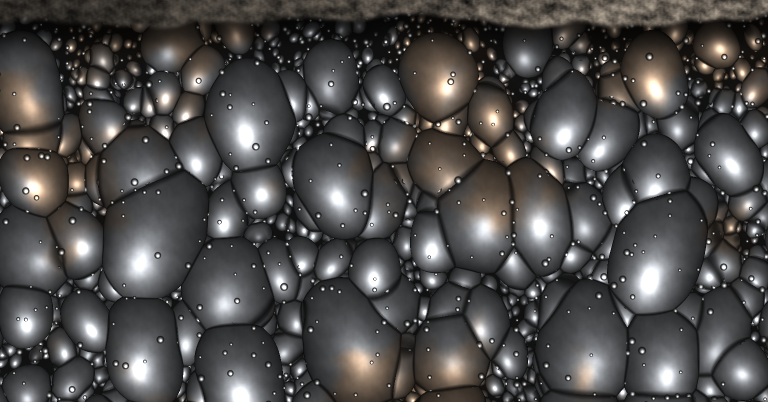
Write a Shadertoy shader that draws this texture.

```glsl
// Glossy dark metallic mineral bubbles, crowded together under a strip of rough rock.
#define BIG_CELL 0.25
#define SIZE_STEP 0.59
#define LAYERS 5
#define DROP_CELL 0.027
#define ROCK_LINE 0.945
#define GLOSS 0.46
#define GLINT 0.50
#define STEEL vec3(0.98, 1.0, 1.03)
#define RUST vec3(1.16, 0.99, 0.84)

struct Surface {
    float top;      // highest bubble
    float below;    // second highest bubble
    vec2 local;     // position inside the unit disc of the bubble
    vec4 seed;
};

vec4 hash4(vec2 cell) {
    vec4 v = fract(cell.xyxy * vec4(0.1031, 0.1030, 0.0973, 0.1099));
    v += dot(v, v.wzxy + 33.33);
    return fract((v.xxyz + v.yzzw) * v.zywx);
}

// Layered sines, roughly -1 to 1
float waves(vec2 p) {
    float sum = 0.0, amp = 0.5;
    for (int i = 0; i < 4; i++) {
        p = mat2(0.8, 0.6, -0.6, 0.8) * p + 1.7;
        sum += amp * sin(p.x + 1.3 * sin(p.y)) * cos(0.8 * p.y);
        p *= 1.9;
        amp *= 0.6;
    }
    return sum;
}

// One layer of scattered, upright ellipsoids
void addBubbles(vec2 p, float size, float layer, inout Surface s) {
    vec2 home = floor(p / size);
    for (int y = -1; y <= 1; y++)
    for (int x = -1; x <= 1; x++) {
        vec2 cell = home + vec2(x, y);
        vec4 a = hash4(cell + 37.0 * layer + 11.0);
        vec4 b = hash4(cell + 53.0 * layer + 171.0);
        if (a.z > 0.86) continue;
        vec2 center = (cell + 0.5 + 0.75 * (a.xy - 0.5)) * size;
        float radius = size * mix(0.33, 0.53, b.x);
        radius *= 1.0 - 0.45 * smoothstep(0.65, 0.95, center.y);
        float tilt = 0.9 * (b.y - 0.5);
        mat2 turn = mat2(cos(tilt), sin(tilt), -sin(tilt), cos(tilt));
        vec2 q = turn * (p - center) / (radius * vec2(1.0, mix(1.0, 1.5, b.z)));
        float d2 = dot(q, q);
        if (d2 >= 1.0) continue;
        float height = radius * (0.3 * b.w + 0.85 * sqrt(1.0 - d2));
        if (height > s.top) {
            s.below = s.top;
            s.top = height;
            s.local = q;
            s.seed = vec4(a.w, b.y, b.w, a.x);
        } else {
            s.below = max(s.below, height);
        }
    }
}

// Tiny beads, thicker in the creases
vec3 addDrops(vec2 p, float open, vec3 col) {
    vec2 home = floor(p / DROP_CELL);
    for (int y = -1; y <= 1; y++)
    for (int x = -1; x <= 1; x++) {
        vec2 cell = home + vec2(x, y);
        vec4 a = hash4(cell + 91.0);
        if (a.z > mix(0.55, 0.13, open)) continue;
        vec2 center = (cell + 0.15 + 0.7 * a.xy) * DROP_CELL;
        vec2 q = (p - center) / mix(0.0045, 0.0105, a.w * a.w);
        float d = length(q);
        vec3 bead = mix(col * 0.9 + 0.08, vec3(0.07), smoothstep(0.3, 0.9, d));
        bead += 0.85 * exp(-6.0 * dot(q - vec2(0.1, -0.25), q - vec2(0.1, -0.25)));
        col = mix(col, bead, smoothstep(1.1, 0.8, d));
    }
    return col;
}

vec3 rock(vec2 p) {
    float grain = waves(p * vec2(70.0, 95.0));
    float patches = waves(p * vec2(9.0, 17.0) + 4.0);
    float light = mix(0.17, 0.42, smoothstep(0.3, 1.5, p.x + 0.2 * patches));
    return light * (1.0 + 0.6 * grain + 0.4 * patches) * vec3(1.08, 1.0, 0.9);
}

vec3 scene(vec2 p) {
    vec2 bent = p + 0.007 * sin(p.yx * vec2(23.0, 19.0) + 2.0 * sin(p * 9.0));
    Surface s = Surface(0.0, 0.0, vec2(0.0, 0.9), vec4(0.5));
    float size = BIG_CELL;
    for (int i = 0; i < LAYERS; i++) {
        addBubbles(bent, size, float(i), s);
        size *= SIZE_STEP;
    }

    // Soft sheen with a hot core below the middle of each bubble
    float facing = sqrt(max(0.0, 1.0 - dot(s.local, s.local)));
    vec2 off = s.local - vec2(0.3 * (s.seed.x - 0.5), -0.2 - 0.3 * s.seed.y);
    float gain = mix(0.55, 1.2, s.seed.z);
    float shade = 0.07 + 0.21 * facing;
    shade += gain * (GLOSS * exp(-4.5 * dot(off, off)) + GLINT * exp(-26.0 * dot(off, off)));
    shade *= 1.0 + 0.10 * waves(p * 60.0);

    // Dark creases where bubbles meet
    float open = smoothstep(0.0, 0.014, s.top - s.below);
    shade *= mix(0.4, 1.0, open) * smoothstep(0.0, 0.35, facing + 0.12);
    float rust = smoothstep(0.15, 0.6, waves(p * 6.0 + 2.0) + 0.45 * smoothstep(0.6, 0.95, p.y));
    vec3 col = addDrops(p, open, shade * mix(STEEL, RUST, rust));

    // Shadowed shelf and rock strip along the top
    float shelf = p.y - ROCK_LINE - 0.03 * waves(vec2(p.x * 7.0, 1.0));
    col *= mix(1.0, 0.35, smoothstep(-0.09, 0.0, shelf));
    return mix(col, rock(p), smoothstep(-0.005, 0.015, shelf));
}

void mainImage(out vec4 fragColor, in vec2 fragCoord) {
    vec3 col = vec3(0.0);
    for (int i = 0; i < 4; i++) {
        vec2 jitter = vec2(i % 2, i / 2) * 0.5 - 0.25;
        col += scene((fragCoord + jitter) / iResolution.y);
    }
    fragColor = vec4(clamp(col * 0.25, 0.0, 1.0), 1.0);
}
```
